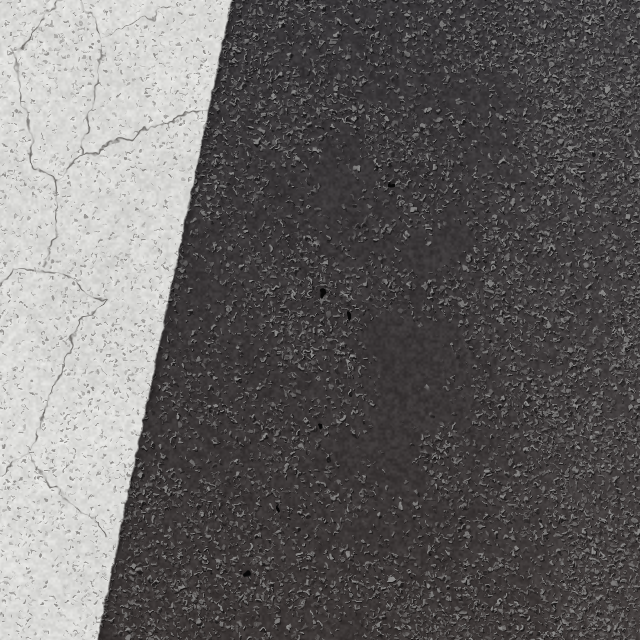
Reproduce this texture procedurally as a WebGL 1 fragment shader.

```glsl
precision highp float;
uniform vec2 u_resolution;

const vec3 ASPHALT = vec3(0.228, 0.216, 0.217);
const vec3 STONE = vec3(0.63, 0.63, 0.625);
const vec3 PAINT = vec3(0.852, 0.852, 0.843);
const vec3 PAINT_SPECK = vec3(0.42, 0.41, 0.40);
const vec3 CRACK = vec3(0.40, 0.39, 0.38);
const float EDGE_BOTTOM = 0.152;
const float EDGE_TOP = 0.362;
const float EDGE_WOBBLE = 0.005;
const float CRACK_WIDTH = 0.0012;
const float COARSE_GRAIN = 104.0;
const float FINE_GRAIN = 150.0;
const float PAINT_GRAIN = 135.0;
const float FLECK_WARP = 0.75;

float hash(vec2 p) {
  vec3 q = fract(vec3(p.xyx) * 0.1031);
  q += dot(q, q.yzx + 33.33);
  return fract((q.x + q.y) * q.z);
}
float noise(vec2 p) {
  vec2 i = floor(p), f = fract(p);
  f = f * f * (3.0 - 2.0 * f);
  return mix(mix(hash(i), hash(i + vec2(1.0, 0.0)), f.x),
             mix(hash(i + vec2(0.0, 1.0)), hash(i + 1.0), f.x), f.y);
}
vec2 warp(vec2 p) {
  return vec2(noise(p), noise(p + 91.7)) - 0.5;
}
float fbm(vec2 p) {
  return (noise(p) + 0.5 * noise(p * 2.03 + 17.3) + 0.25 * noise(p * 4.1 + 51.9)) / 1.75;
}
float segment(vec2 p, vec2 a, vec2 b) {
  vec2 d = b - a;
  return length(p - a - d * clamp(dot(p - a, d) / dot(d, d), 0.0, 1.0));
}
float path(vec2 p, vec2 a, vec2 b, vec2 c, vec2 d) {
  return min(segment(p, a, b), min(segment(p, b, c), segment(p, c, d)));
}

// Irregular scattered chips: x is the lit body, y the shadow beside it
vec2 flecks(vec2 uv, float scale, float density, float seed) {
  vec2 p = uv * scale + seed, result = vec2(0.0);
  p += FLECK_WARP * warp(p * 1.9);
  vec2 cell = floor(p);
  float soft = max(0.13, 0.6 * scale / u_resolution.y);
  for (int y = -1; y <= 1; y++) {
    for (int x = -1; x <= 1; x++) {
      vec2 id = cell + vec2(float(x), float(y));
      float present = smoothstep(-0.06, 0.06, density - hash(id + 3.7));
      vec2 center = id + vec2(hash(id + 11.1), hash(id + 27.9));
      float angle = 6.2832 * hash(id + 41.3);
      vec2 arm = vec2(cos(angle), 0.8 * sin(angle)) * mix(0.05, 0.34, hash(id + 63.5));
      float radius = mix(0.1, 0.23, hash(id + 52.6));
      float strength = present * mix(0.3, 1.0, hash(id + 81.2));
      float body = segment(p, center - arm, center + arm) - radius;
      float shade = segment(p + vec2(-0.18, 0.34), center - arm, center + arm) - radius;
      result = max(result, strength * (1.0 - smoothstep(-soft, soft, vec2(body, shade))));
    }
  }
  return result;
}

// Fracture lines in the painted band
float crackDistance(vec2 p) {
  p += 0.012 * warp(p * 55.0) + 0.005 * warp(p * 170.0);
  vec2 fork = vec2(0.085, 0.72), bend = vec2(0.163, 0.941), knee = vec2(0.128, 0.753);
  vec2 shoulder = vec2(0.163, 0.529), foot = vec2(0.046, 0.29);
  float d = path(p, vec2(0.091, 1.0), vec2(0.023, 0.915), vec2(0.039, 0.83), vec2(0.052, 0.746));
  d = min(d, path(p, vec2(0.052, 0.746), fork, vec2(0.094, 0.66), vec2(0.065, 0.583)));
  d = min(d, path(p, vec2(0.124, 1.0), bend, vec2(0.141, 0.83), knee));
  d = min(d, path(p, fork, knee, vec2(0.234, 0.798), vec2(0.325, 0.83)));
  d = min(d, path(p, vec2(0.0, 0.55), vec2(0.023, 0.58), vec2(0.098, 0.57), shoulder));
  d = min(d, path(p, shoulder, vec2(0.13, 0.505), vec2(0.085, 0.4), foot));
  d = min(d, path(p, vec2(0.0, 0.258), foot, vec2(0.091, 0.232), vec2(0.163, 0.167)));
  return min(d, segment(p, bend, vec2(0.27, 0.99)) + 0.0008);
}
float blob(vec2 p, vec2 center, vec2 size) {
  vec2 d = (p - center) / size;
  return exp(-dot(d, d));
}

vec3 asphalt(vec2 uv) {
  float worn = smoothstep(0.66, 1.0, uv.x + 0.16 * (fbm(uv * 6.0) - 0.5));
  float density = 0.4 + 1.1 * (fbm(uv * 13.0 + 5.0) - 0.5) + 0.4 * worn;
  density += 0.16 * smoothstep(0.72, 1.0, uv.y);
  density -= 0.34 * blob(uv, vec2(0.63, 0.42), vec2(0.1, 0.16));
  density -= 0.22 * blob(uv, vec2(0.49, 0.68), vec2(0.08, 0.06));
  density -= 0.2 * blob(uv, vec2(0.79, 0.78), vec2(0.06, 0.12));
  vec2 coarse = flecks(uv, COARSE_GRAIN, density, 0.0);
  vec2 fine = flecks(uv, FINE_GRAIN, density * 0.85, 210.0);
  float grain = noise(uv * 270.0) + noise(uv * 150.0) - 1.0;
  vec3 color = ASPHALT + 0.055 * grain + 0.03 * worn;
  color += mix(vec3(0.008, 0.0, -0.004), vec3(-0.004, 0.0, 0.009), uv.y);
  color *= 1.0 - 0.6 * max(coarse.y, fine.y);
  color = mix(color, STONE, 0.82 * max(coarse.x, 0.85 * fine.x));
  // Deep open pits
  vec2 p = uv + 0.009 * warp(uv * 120.0);
  float pits = blob(p, vec2(0.504, 0.544), vec2(0.005, 0.008)) + blob(p, vec2(0.544, 0.505), vec2(0.003, 0.006));
  pits += blob(p, vec2(0.388, 0.102), vec2(0.007, 0.005)) + blob(p, vec2(0.5, 0.333), vec2(0.004));
  pits += blob(p, vec2(0.436, 0.203), vec2(0.003, 0.006)) + blob(p, vec2(0.612, 0.711), vec2(0.004));
  return mix(color, vec3(0.03), smoothstep(0.25, 0.65, pits));
}

vec3 paint(vec2 uv) {
  float density = 0.4 + 0.7 * (fbm(uv * 15.0 + 30.0) - 0.5);
  vec2 specks = flecks(uv, PAINT_GRAIN, density, 400.0);
  float grain = noise(uv * 260.0) + noise(uv * 130.0) - 1.0;
  vec3 color = PAINT + 0.06 * grain + 0.05 * (fbm(uv * 7.0) - 0.5);
  color = mix(color + 0.04 * specks.y, PAINT_SPECK, 0.7 * specks.x);
  float soft = max(0.0016, 0.7 / u_resolution.y);
  float line = 1.0 - smoothstep(CRACK_WIDTH - soft, CRACK_WIDTH + soft, crackDistance(uv));
  return mix(color, CRACK, line * mix(0.25, 0.95, smoothstep(0.25, 0.7, noise(uv * 85.0))));
}

void main() {
  vec2 uv = gl_FragCoord.xy / u_resolution;
  float edge = uv.x - mix(EDGE_BOTTOM, EDGE_TOP, uv.y) + EDGE_WOBBLE * (fbm(uv * 90.0) - 0.5);
  float soft = max(0.0022, 0.8 / u_resolution.x);
  vec3 road = asphalt(uv) * (1.0 - 0.3 * exp(-max(edge, 0.0) * 130.0));
  gl_FragColor = vec4(mix(paint(uv), road, smoothstep(-soft, soft, edge)), 1.0);
}
```
